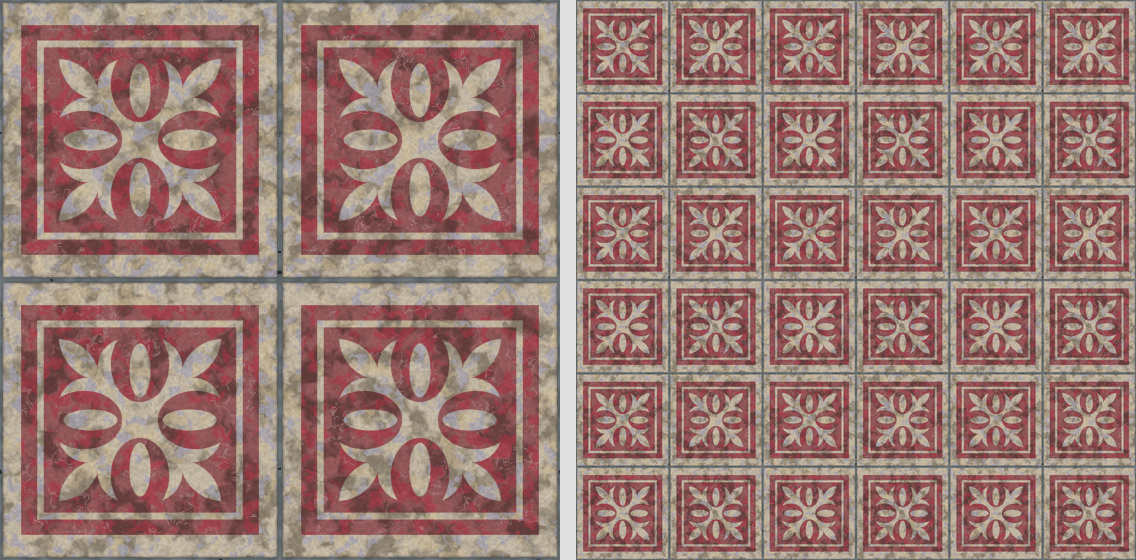
Left, the tile; right, the same tile 3 across and 3 down.
Reproduce this pattern procedurally as a WebGL 2 fragment shader.

```glsl
#version 300 es
precision highp float;
// Two by two encaustic floor tiles: a red panel with a pale frame line and a flower, grey grout between.
// The flower is folded into one octant and built from ellipses, a circle and a lens;
// wrapping noise over the whole canvas gives every tile its own mottled stone grain.
uniform vec2 u_resolution;
out vec4 fragColor;

const float TILES = 2.0;
const float TILE_SIZE = 384.0; // drawing units along one tile side

float hash(vec2 cell, float seed) {
    uvec3 v = uvec3(ivec3(vec3(cell, seed))) * uvec3(1597u, 3251u, 7919u);
    uint h = (v.x ^ (v.y << 8) ^ v.z) * 747796u + 28913u;
    h = ((h >> 15) ^ h) * 277803u;
    h = ((h >> 13) ^ h) * 668265u;
    return float((h >> 8) & 65535u) / 65535.0;
}

// Value noise that wraps after one canvas; freq is a whole number of cells.
float noise(vec2 uv, float freq, float seed) {
    vec2 p = uv * freq, cell = floor(p), f = p - cell;
    f = f * f * (3.0 - 2.0 * f);
    vec2 a = mod(cell, freq), b = mod(cell + 1.0, freq);
    return mix(mix(hash(a, seed), hash(vec2(b.x, a.y), seed), f.x),
               mix(hash(vec2(a.x, b.y), seed), hash(b, seed), f.x), f.y);
}

float fbm(vec2 uv, float freq, float seed) {
    float sum = 0.0, amp = 0.5;
    for (int i = 0; i < 4; i++) {
        sum += amp * noise(uv, freq, seed + float(i));
        freq *= 2.0;
        amp *= 0.55;
    }
    return sum / 1.01;
}

float boxDist(vec2 p, vec2 halfSize) {
    vec2 d = abs(p) - halfSize;
    return length(max(d, 0.0)) + min(max(d.x, d.y), 0.0);
}

float ellipseDist(vec2 p, vec2 radii) {
    p = abs(p) + 1e-3;
    float k = length(p / radii);
    return k * (k - 1.0) / length(p / (radii * radii));
}

// Pointed lens along x, made by two crossing circles.
float lensDist(vec2 p, float halfLength, float halfWidth) {
    float drop = (halfLength * halfLength - halfWidth * halfWidth) / (2.0 * halfWidth);
    return length(vec2(p.x, abs(p.y) + drop)) - (drop + halfWidth);
}

float smoothMin(float a, float b, float k) {
    float h = max(k - abs(a - b), 0.0) / k;
    return min(a, b) - h * h * k * 0.25;
}

float flowerDist(vec2 p) {
    p = abs(p);
    p = vec2(max(p.x, p.y), min(p.x, p.y));
    vec2 diagonal = vec2(p.x + p.y, p.x - p.y) * 0.7071;
    float barb = length(p - vec2(72.0, 18.0)) - 40.0;
    float tip = lensDist(diagonal - vec2(117.0, 0.0), 40.0, 15.5);
    float body = min(length(p) - 78.0, min(barb, tip));
    float hollow = ellipseDist(p - vec2(76.5, 0.0), vec2(52.0, 40.0));
    float petal = ellipseDist(p - vec2(68.0, 0.0), vec2(37.0, 14.5));
    return smoothMin(max(body, -hollow), petal, 7.0);
}

float cover(float dist, float pixel) {
    return 1.0 - smoothstep(-0.75 * pixel, 0.75 * pixel, dist);
}

vec3 creamStone(float tone, float tint, float ochre) {
    vec3 c = mix(vec3(0.53, 0.485, 0.42), vec3(0.755, 0.71, 0.635), tone);
    c = mix(c, vec3(0.79, 0.71, 0.56), 0.5 * ochre);
    return mix(c, vec3(0.63, 0.62, 0.69), 0.7 * tint);
}

vec3 redStone(float tone, float bright, float wisp) {
    vec3 c = mix(vec3(0.38, 0.235, 0.23), vec3(0.575, 0.345, 0.35), tone);
    c = mix(c, vec3(0.66, 0.21, 0.27), 0.6 * bright);
    return mix(c, vec3(0.67, 0.54, 0.54), 0.55 * wisp);
}

void main() {
    vec2 uv = gl_FragCoord.xy / u_resolution;
    float pixel = TILES * TILE_SIZE / min(u_resolution.x, u_resolution.y);
    vec2 p = (fract(uv * TILES) - 0.5) * TILE_SIZE;

    // Mottling: warped blotches, tinted flecks, thin wisps and fine grain
    vec2 warp = vec2(noise(uv, 90.0, 1.0), noise(uv, 90.0, 2.0)) - 0.5;
    vec2 stoneUv = uv + 0.012 * warp;
    float tone = smoothstep(0.27, 0.62, fbm(stoneUv, 36.0, 10.0));
    float tint = smoothstep(0.57, 0.67, fbm(stoneUv, 56.0, 20.0));
    float ochre = smoothstep(0.52, 0.66, fbm(stoneUv, 44.0, 30.0));
    float bright = smoothstep(0.5, 0.64, fbm(stoneUv, 52.0, 40.0));
    float vein = 1.0 - smoothstep(0.0, 0.045, abs(fbm(stoneUv, 48.0, 50.0) - 0.5));
    float wisp = vein * smoothstep(0.5, 0.7, noise(uv, 40.0, 60.0));
    float grain = noise(uv, 256.0, 70.0) - 0.5;

    // Red panel, pale frame line and flower
    float panel = cover(boxDist(p, vec2(163.0, 157.5)), pixel);
    float line = cover(boxDist(p, vec2(141.0, 136.5)), pixel)
               - cover(boxDist(p, vec2(132.0, 127.0)), pixel);
    float red = panel * (1.0 - line) * (1.0 - cover(flowerDist(p), pixel));
    vec3 color = mix(creamStone(tone, tint, ochre), redStone(tone, bright, wisp), red);
    color *= 1.0 + 0.13 * grain;

    // Grout with soft dirty edges and a few dark chips
    vec2 toEdge = 0.5 * TILE_SIZE - abs(p);
    float edge = min(toEdge.x, toEdge.y) + 1.2 * (noise(uv, 128.0, 80.0) - 0.5);
    color *= 1.0 - 0.22 * (1.0 - smoothstep(3.0, 8.0, edge));
    vec3 grout = vec3(0.40, 0.43, 0.44) * (0.88 + 0.24 * noise(uv, 64.0, 90.0));
    grout *= 1.0 - 0.2 * smoothstep(1.0, 4.0, edge);
    grout *= 1.0 - 0.6 * smoothstep(0.77, 0.84, fbm(uv, 80.0, 95.0));
    color = mix(color, grout, 1.0 - smoothstep(2.7, 4.7, edge));
    fragColor = vec4(color, 1.0);
}
```
